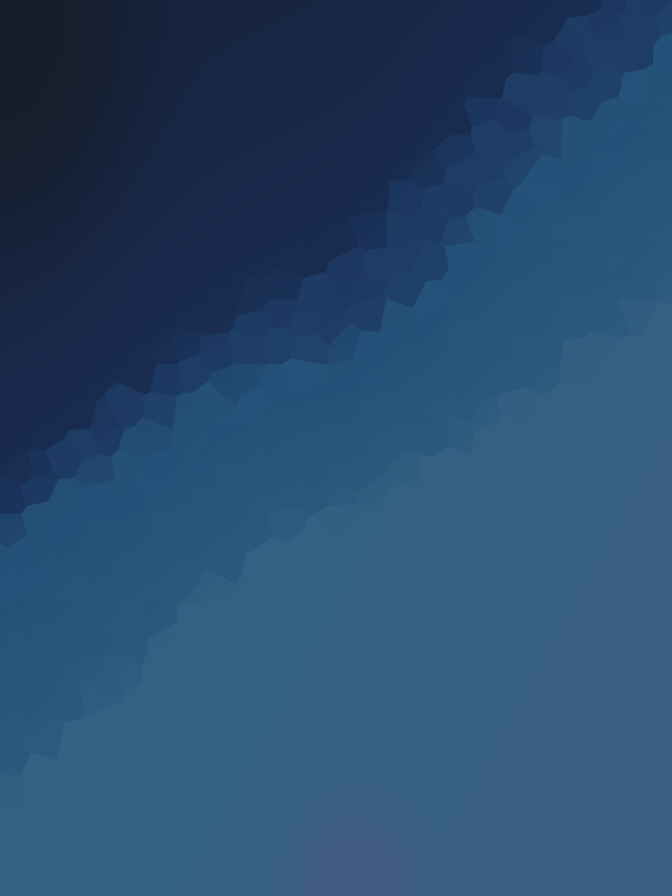
Write a Shadertoy shader that draws this background.

```glsl
const vec3 INK = vec3(0.092, 0.112, 0.155);
const vec3 NAVY = vec3(0.098, 0.168, 0.305);
const vec3 INDIGO = vec3(0.108, 0.215, 0.373);
const vec3 COBALT = vec3(0.130, 0.270, 0.425);
const vec3 OCEAN = vec3(0.143, 0.318, 0.475);
const vec3 STEEL = vec3(0.165, 0.348, 0.488);
const vec3 TEAL = vec3(0.203, 0.382, 0.506);
const vec3 SLATE = vec3(0.222, 0.368, 0.500);
const vec3 MAUVE = vec3(0.268, 0.358, 0.505);

vec2 hash22(vec2 p) {
    vec3 q = fract(p.xyx * vec3(0.1031, 0.1030, 0.0973));
    q += dot(q, q.yzx + 33.33);
    return fract((q.xx + q.yz) * q.zy);
}

// Nearest scattered site: position in xy, random tone in z
vec3 facet(vec2 p, float size) {
    vec2 cell = floor(p / size);
    vec3 nearest = vec3(0.0);
    float best = 1e9;
    for (int j = -1; j <= 1; j++) {
        for (int i = -1; i <= 1; i++) {
            vec2 id = cell + vec2(i, j);
            vec2 rnd = hash22(id + 40.0);
            vec2 site = (id + 0.1 + 0.8 * rnd) * size;
            float d = dot(p - site, p - site);
            if (d < best) {
                best = d;
                nearest = vec3(site, hash22(id + 91.0).x);
            }
        }
    }
    return nearest;
}

// Slanted line with one soft bend
float ridge(float x, float base, float slope, float bend, float center, float width) {
    float t = (x - center) / width;
    return base + slope * x + bend * exp(-t * t);
}

float upperRidge(float x) { return ridge(x, 0.445, 0.84, -0.050, 0.40, 0.11); }
float middleRidge(float x) { return ridge(x, 0.392, 0.747, -0.072, 0.43, 0.13); }
float lowerRidge(float x) { return ridge(x, 0.115, 0.755, 0.055, 0.27, 0.17); }

vec3 nightColor(vec2 p) {
    float depth = p.y - upperRidge(p.x);
    vec3 col = mix(NAVY, vec3(0.088, 0.143, 0.255), smoothstep(0.0, 0.40, depth));
    float corner = length((p - vec2(0.0, 1.0)) * vec2(1.5, 0.85));
    return mix(INK, col, smoothstep(0.03, 0.36, corner));
}

vec3 shallowColor(vec2 p) {
    float warmth = smoothstep(0.25, 0.95, p.x + 0.55 * (0.5 - p.y));
    vec3 col = mix(TEAL, SLATE, warmth);
    // Faint mauve glow rising from the lower edge
    float glow = 1.0 - smoothstep(0.015, 0.115, length((p - vec2(0.395, 0.01)) * vec2(1.0, 0.8)));
    return mix(col, MAUVE, 0.8 * glow);
}

vec3 shade(vec2 p) {
    vec3 f = facet(p, 0.033);
    vec2 site = mix(p, f.xy, 0.92);
    float tone = f.z - 0.5;

    // Broad layers, broken along their borders by the facets
    float top = upperRidge(site.x);
    float mid = middleRidge(site.x);
    float low = lowerRidge(site.x);
    float fall = (top - site.y) / max(top - mid, 0.03);
    vec3 band = mix(INDIGO, COBALT, clamp(fall * 0.75 + tone * 0.45, 0.0, 1.0));
    float descent = (middleRidge(p.x) - p.y) / (middleRidge(p.x) - lowerRidge(p.x));
    vec3 ocean = mix(OCEAN, STEEL, smoothstep(0.1, 1.0, descent));
    ocean += 0.006 * tone;

    vec3 col = mix(nightColor(p), band, smoothstep(-0.018, 0.018, top - site.y));
    col = mix(col, ocean, smoothstep(-0.016, 0.014, mid - site.y));
    return mix(col, shallowColor(p), smoothstep(-0.022, 0.022, low - site.y));
}

void mainImage(out vec4 fragColor, in vec2 fragCoord) {
    // Average a 3 by 3 grid of samples for smooth facet edges
    vec3 col = vec3(0.0);
    for (int j = -1; j <= 1; j++) {
        for (int i = -1; i <= 1; i++) {
            vec2 offset = vec2(i, j) / 3.0;
            col += shade((fragCoord + offset) / iResolution.y);
        }
    }
    fragColor = vec4(col / 9.0, 1.0);
}
```
